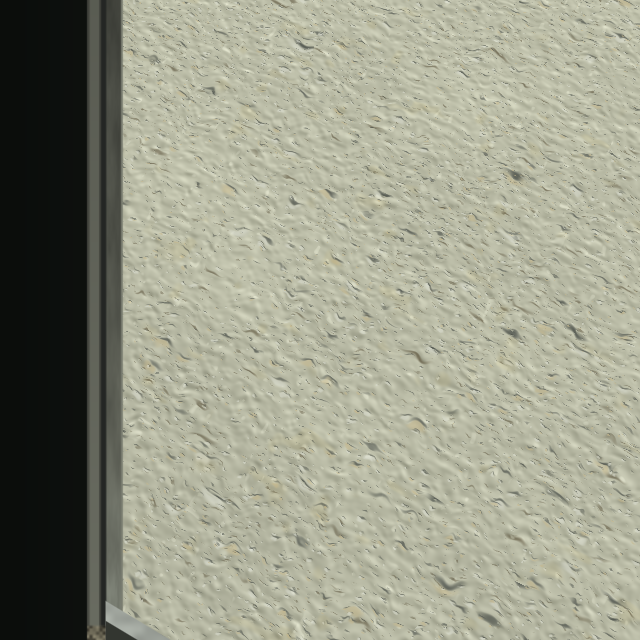
Reproduce this texture procedurally as a Shadertoy shader.

```glsl
// Draws slanted, flecked sand beside a dark panel with a grey metal frame.
#define SAND vec3(0.722, 0.728, 0.645)
#define PANEL vec3(0.046, 0.056, 0.048)
#define METAL vec3(0.380, 0.390, 0.350)
#define SILL vec3(0.620, 0.640, 0.610)
#define SLANT 0.49
#define RELIEF 0.21
#define FLECK_LAYERS 7
#define FLECK_STRENGTH 0.62
#define PANEL_EDGE 0.136
#define GLASS_EDGE 0.192

float hash(vec2 p) {
    vec3 q = fract(vec3(p.xyx) * 0.1031);
    q += dot(q, q.yzx + 33.33);
    return fract((q.x + q.y) * q.z);
}

float noise(vec2 p) {
    vec2 cell = floor(p), f = fract(p);
    f = f * f * (3.0 - 2.0 * f);
    return mix(mix(hash(cell), hash(cell + vec2(1, 0)), f.x),
               mix(hash(cell + vec2(0, 1)), hash(cell + vec2(1, 1)), f.x), f.y);
}

float fbm(vec2 p) {
    float sum = 0.0, gain = 0.5;
    for (int i = 0; i < 4; i++) {
        sum += gain * noise(p);
        p = p * 2.03 + 17.7;
        gain *= 0.5;
    }
    return sum;
}

// Soft step centred on an edge.
float edge(float at, float x, float blur) {
    return smoothstep(at - blur, at + blur, x);
}

float grainHeight(vec2 p) {
    return noise(p * vec2(58, 105)) * 0.6 + noise(p * vec2(105, 170) + 41.0) * 0.4;
}

// One scattered layer: a pale stone with a thin, ragged shadow above it.
vec3 addFlecks(vec3 colour, vec2 p, float layer) {
    float scale = 10.0 * pow(1.36, layer);
    vec2 q = p * vec2(scale, scale * 2.0) + layer * 19.3;
    q.x += hash(vec2(floor(q.y), layer)) * 7.0;
    vec2 id = floor(q);
    float kind = hash(id + 3.1), size = hash(id + 8.7);
    float cluster = 0.45 + 1.1 * noise(p * 7.0 + 50.0);
    float present = step(hash(id + layer * 5.0), (0.17 + 0.05 * layer) * cluster);
    vec2 d = fract(q) - 0.5 - 0.22 * (vec2(hash(id + 1.3), hash(id + 6.2)) - 0.5);
    float ragged = noise(q * vec2(6, 5)) - 0.5;
    d.y += 0.24 * ragged;
    float reach = mix(0.17, 0.34, size);
    vec2 stoneAt = (d + vec2(0, 0.06)) / vec2(reach * 0.85, reach * 0.65);
    float stone = 1.0 - smoothstep(0.25, 1.0, length(stoneAt) + 0.5 * ragged);
    vec2 shadowAt = (d - vec2(0.04, 0.13)) / vec2(reach, reach * 0.38);
    float shadow = 1.0 - smoothstep(0.1, 1.0, length(shadowAt));
    vec3 tint = kind < 0.13 ? vec3(0.77, 0.72, 0.56)
              : kind < 0.36 ? vec3(0.85, 0.86, 0.81) : SAND * 1.04;
    colour = mix(colour, tint, stone * present * 0.6);
    vec3 shade = mix(vec3(0.27, 0.29, 0.27), vec3(0.40, 0.37, 0.28), step(0.7, kind));
    float depth = FLECK_STRENGTH * mix(0.4, 1.15, size) * (1.1 - 0.05 * layer);
    return mix(colour, shade, shadow * present * depth);
}

vec3 sand(vec2 uv) {
    // Nearer ground at the bottom has slightly larger grains.
    vec2 p = (uv - vec2(0.6, 0.5)) / (1.16 - 0.32 * uv.y) + 3.0;
    float c = cos(SLANT), s = sin(SLANT);
    p = vec2(c * p.x - s * p.y, s * p.x + c * p.y);
    p += 0.012 * (vec2(noise(p * 19.0), noise(p * 23.0 + 9.0)) - 0.5);
    p += 0.005 * (vec2(noise(p * 61.0 + 4.0), noise(p * 67.0 + 15.0)) - 0.5);

    vec3 colour = SAND * (0.96 + 0.085 * fbm(p * vec2(5, 9)));
    colour *= 0.98 + 0.045 * uv.y;
    float slope = grainHeight(p) - grainHeight(p + vec2(0.001, 0.0050));
    colour += RELIEF * slope * vec3(1.0, 1.0, 0.97);
    for (int i = 0; i < FLECK_LAYERS; i++)
        colour = addFlecks(colour, p, float(i));

    // Fine bright specks and faint warm stains.
    colour += 0.07 * smoothstep(0.84, 0.98, noise(p * vec2(85, 110) + 70.0));
    float stain = smoothstep(0.78, 0.95, noise(p * vec2(28, 48) + 30.0));
    return mix(colour, colour * vec3(1.0, 0.97, 0.89), stain * 0.5);
}

vec3 frame(vec2 uv, float blur) {
    float low = 1.0 - uv.y;
    vec3 colour = METAL * (0.92 + 0.16 * low);
    colour *= mix(0.72, 1.0, edge(0.140, uv.x, 0.002));
    colour = mix(colour, METAL * 0.65, edge(0.155, uv.x, blur));
    colour = mix(colour, vec3(0.14, 0.15, 0.14), edge(0.158, uv.x, blur));
    float wear = fbm(uv * vec2(70, 14));
    vec3 inner = METAL * (0.68 + 0.42 * low + 0.28 * (wear - 0.5));
    inner += vec3(0.10, 0.11, 0.11) * smoothstep(0.35, 0.0, uv.y) * wear;
    colour = mix(colour, inner, edge(0.166, uv.x, 0.002));
    return mix(colour, METAL * 1.25, edge(0.189, uv.x, 0.0015));
}

void mainImage(out vec4 fragColor, in vec2 fragCoord) {
    vec2 uv = fragCoord / iResolution.xy;
    float blur = max(0.0015, 0.8 / iResolution.y);
    vec3 colour = mix(frame(uv, blur), sand(uv), edge(GLASS_EDGE, uv.x, blur));

    // Diagonal sill and the dark gap below it at the lower corner.
    float diagonal = uv.y + 0.6 * uv.x;
    float right = edge(0.165, uv.x, blur);
    float sill = right * (1.0 - edge(0.160, diagonal, blur));
    colour = mix(colour, SILL * (0.9 + 0.2 * noise(uv * 60.0)), sill);
    colour = mix(colour, vec3(0.20, 0.21, 0.19), right * (1.0 - edge(0.129, diagonal, blur)));

    // Grit collected at the foot of the outer strip.
    float foot = (1.0 - edge(0.022, uv.y, 0.003)) * (1.0 - right);
    vec3 grit = mix(vec3(0.16, 0.15, 0.12), vec3(0.56, 0.54, 0.45), noise(uv * 190.0));
    colour = mix(colour, grit, foot);

    // Flat panel, barely lighter toward the frame.
    vec3 panel = PANEL * (0.9 + 0.2 * smoothstep(0.0, PANEL_EDGE, uv.x));
    colour = mix(panel, colour, edge(PANEL_EDGE, uv.x, blur));
    fragColor = vec4(clamp(colour, 0.0, 1.0), 1.0);
}
```
